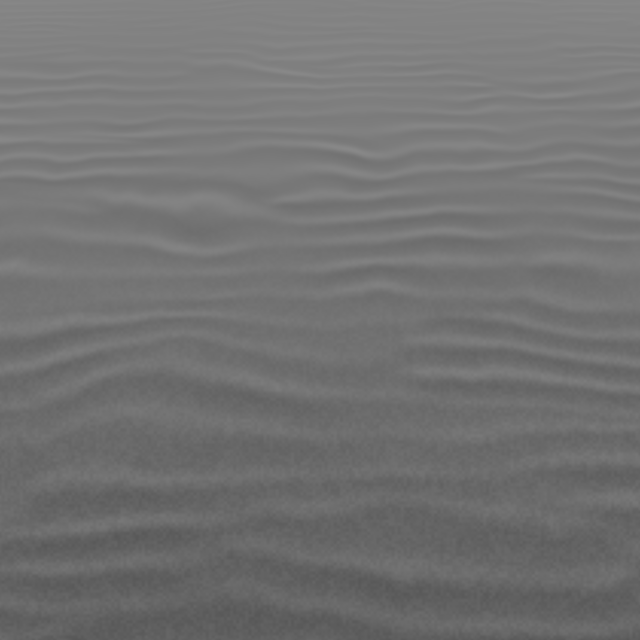
This texture is drawn by a Shadertoy shader. Its source:

```glsl
#define FAR_GRAY 0.520
#define NEAR_GRAY 0.380
#define FAR_SPACING 0.012
#define SPACING_GROWTH 0.075
#define CREST_HEIGHT 0.062
#define GRAIN_CELLS 210.0
#define GRAIN_STRENGTH 0.050

float hash(vec2 p) {
    vec3 q = fract(vec3(p.xyx) * 0.1031);
    q += dot(q, q.yzx + 33.33);
    return fract((q.x + q.y) * q.z);
}

float noise(vec2 p) {
    vec2 cell = floor(p), f = fract(p);
    f = f * f * (3.0 - 2.0 * f);
    float low = mix(hash(cell), hash(cell + vec2(1, 0)), f.x);
    float high = mix(hash(cell + vec2(0, 1)), hash(cell + vec2(1, 1)), f.x);
    return mix(low, high, f.y);
}

// Bright narrow crest with a shaded near side, averaging about zero
float rippleProfile(float phase) {
    float angle = 6.28318 * phase;
    float crest = 0.5 + 0.5 * cos(angle);
    return crest * crest - 0.375 - 0.22 * sin(angle);
}

// One wandering set of ripples; ground.y counts ripples towards the viewer
float rippleSet(vec2 ground, float seed) {
    vec2 p = ground + seed;
    float bend = 1.5 * noise(p * vec2(2.4, 0.28));
    bend += 0.45 * noise(p * vec2(7.0, 0.6) + 31.0);
    bend += 0.10 * noise(p * vec2(22.0, 1.3) + 57.0);
    float strength = mix(0.15, 1.2, noise(p * vec2(4.5, 0.85) + 83.0));
    return strength * rippleProfile(ground.y + bend + seed * 0.37);
}

void mainImage(out vec4 fragColor, in vec2 fragCoord) {
    vec2 uv = fragCoord / iResolution.xy;
    float nearness = 1.0 - uv.y;

    // Perspective: ripple spacing grows linearly towards the viewer
    float spacing = FAR_SPACING + SPACING_GROWTH * nearness;
    float row = log(spacing / FAR_SPACING) / SPACING_GROWTH;
    vec2 ground = vec2((uv.x - 0.5) * 0.127 / (spacing + 0.04) + 8.0, row);

    // Blend two sets so that crests fork and fade out
    float blend = smoothstep(0.40, 0.60, noise(ground * vec2(3.0, 0.4) + 11.0));
    float ripples = mix(rippleSet(ground, 3.0), rippleSet(ground, 19.0), blend);
    float visibility = mix(0.18, 1.0, smoothstep(0.0, 0.24, nearness));

    // Sand grain, clearer close by
    float grain = 0.65 * noise(uv * GRAIN_CELLS)
                + 0.35 * noise(uv * GRAIN_CELLS * 0.47 + 40.0) - 0.5;
    grain *= GRAIN_STRENGTH * smoothstep(0.15, 0.85, nearness);

    // Broad soft patches of light
    float patches = 0.012 * (noise(uv * vec2(4.0, 9.0) + 5.0) - 0.5);

    float gray = mix(FAR_GRAY, NEAR_GRAY, nearness);
    gray += CREST_HEIGHT * visibility * ripples + grain + patches;
    fragColor = vec4(vec3(gray), 1.0);
}
```
